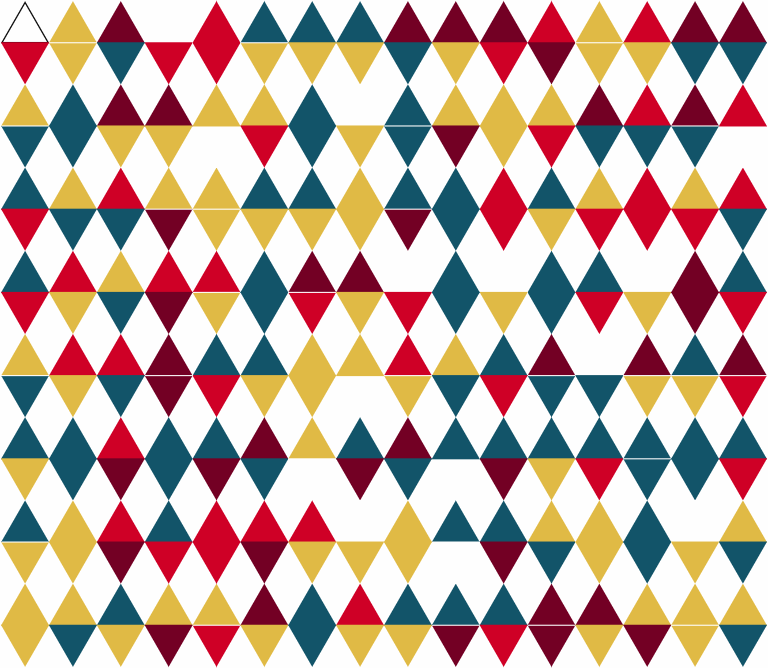
A WebGL 1 fragment shader for this pattern:

```glsl
precision highp float;
// A 16 by 8 grid of touching diamonds on white, each split at its waist into
// an up and a down triangle. A hash per triangle picks one of four inks or
// leaves it blank; some waists show a hairline. The first triangle is outlined.

uniform vec2 u_resolution;

#define COLUMNS 16.0
#define ROWS 8.0
#define MARGIN 0.0015
#define OUTLINE 0.0017
#define SEAM_GAP 0.0007
#define SEAM_SHARE 0.22
#define SEED 3.7
#define PAPER vec3(0.995)
#define TEAL vec3(0.07, 0.33, 0.41)
#define GOLD vec3(0.88, 0.73, 0.27)
#define RED vec3(0.81, 0.0, 0.15)
#define MAROON vec3(0.45, 0.0, 0.14)

float hash(vec2 p) {
  return fract(sin(dot(p + SEED, vec2(127.1, 311.7))) * 43758.5453);
}

// Ink of a triangle: rgb and opacity, weighted towards teal and gold
vec4 pickInk(vec2 id) {
  float h = hash(id);
  if (h < 0.30) return vec4(TEAL, 1.0);
  if (h < 0.58) return vec4(GOLD, 1.0);
  if (h < 0.76) return vec4(RED, 1.0);
  if (h < 0.93) return vec4(MAROON, 1.0);
  return vec4(PAPER, 0.0);
}

void main() {
  // Canvas units: width is 1, rows are counted from the top
  float pixel = 1.0 / u_resolution.x;
  vec2 canvas = vec2(1.0, u_resolution.y * pixel);
  vec2 pos = gl_FragCoord.xy * pixel;
  pos.y = canvas.y - pos.y;
  vec2 cellSize = (canvas - 2.0 * MARGIN) / vec2(COLUMNS, ROWS);
  vec2 grid = (pos - MARGIN) / cellSize;
  vec2 cell = clamp(floor(grid), vec2(0.0), vec2(COLUMNS, ROWS) - 1.0);
  vec2 local = (grid - cell - 0.5) * cellSize;

  // Distance inside the slanted sides of the diamond
  vec2 halfSize = 0.5 * cellSize;
  float slant = (1.0 - abs(local.x) / halfSize.x - abs(local.y) / halfSize.y)
              / length(1.0 / halfSize);

  // A closed waist overlaps by a pixel, an open one leaves a hairline
  float isOpen = step(hash(cell + 57.0), SEAM_SHARE);
  float gap = mix(-0.5 * pixel, SEAM_GAP, isOpen);

  vec3 color = PAPER;
  for (int i = 0; i < 2; i++) {
    float lower = float(i);
    float side = 2.0 * lower - 1.0;
    float inside = min(slant, local.y * side - gap);
    float cover = clamp(inside / pixel + 0.5, 0.0, 1.0);
    vec4 ink = pickInk(vec2(cell.x, 2.0 * cell.y + lower));

    // The top left triangle is only a thin black outline
    if (cell.x + cell.y + lower < 0.5) {
      float line = 1.0 - clamp((inside - OUTLINE) / pixel + 0.5, 0.0, 1.0);
      ink = vec4(vec3(0.05), line);
    }
    color = mix(color, ink.rgb, cover * ink.a);
  }
  gl_FragColor = vec4(color, 1.0);
}
```
